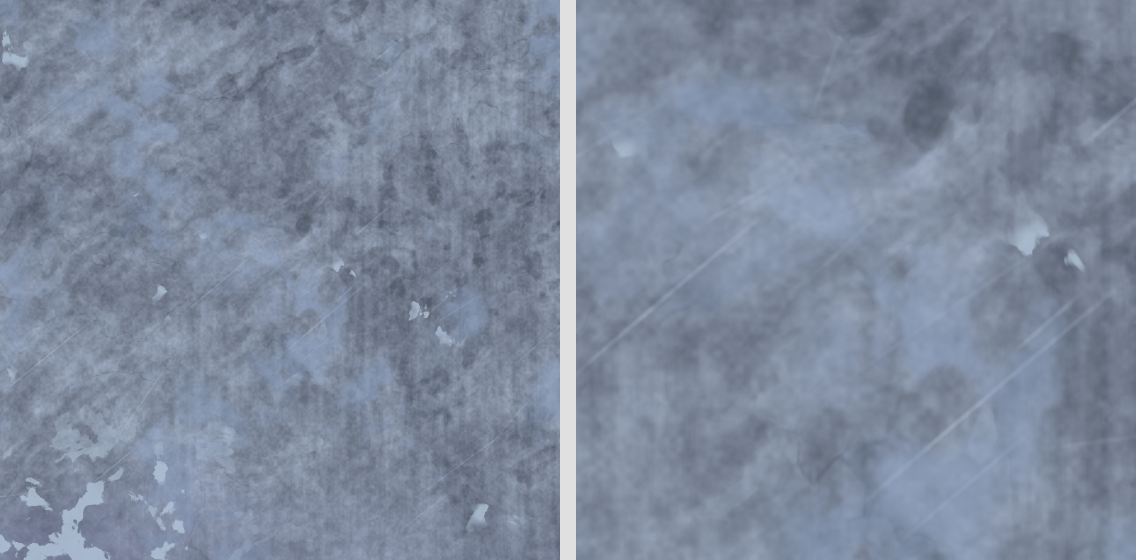
Left: the whole. Right: its middle third, enlarged.
A three.js fragment shader for this texture:

```glsl
varying vec2 vUv;

const vec3 SLATE_DARK = vec3(0.365, 0.400, 0.460);
const vec3 SLATE_LIGHT = vec3(0.592, 0.640, 0.722);
const vec3 BLUE_WASH = vec3(0.550, 0.630, 0.755);
const vec3 VIOLET_WASH = vec3(0.430, 0.455, 0.575);
const vec3 CHALK = vec3(0.700, 0.770, 0.850);

float hash(vec2 p) {
  vec3 q = fract(vec3(p.xyx) * 0.1031);
  q += dot(q, q.yzx + 33.33);
  return fract((q.x + q.y) * q.z);
}

float noise(vec2 p) {
  vec2 cell = floor(p);
  vec2 f = fract(p);
  f = f * f * (3.0 - 2.0 * f);
  float low = mix(hash(cell), hash(cell + vec2(1.0, 0.0)), f.x);
  float high = mix(hash(cell + vec2(0.0, 1.0)), hash(cell + vec2(1.0)), f.x);
  return mix(low, high, f.y);
}

float fbm(vec2 p) {
  float sum = 0.0;
  float amplitude = 0.5;
  for (int i = 0; i < 5; i++) {
    sum += amplitude * noise(p);
    p = mat2(0.8, 0.6, -0.6, 0.8) * p * 2.03 + 17.3;
    amplitude *= 0.5;
  }
  return sum / 0.96875;
}

vec2 rotate(vec2 p, float angle) {
  float c = cos(angle);
  float s = sin(angle);
  return vec2(c * p.x + s * p.y, c * p.y - s * p.x);
}

// Streaky grain, stretched along the given angle
float brushed(vec2 p, float angle, vec2 frequency) {
  return fbm(rotate(p, angle) * frequency + 40.0) - 0.5;
}

float blob(vec2 p, vec2 center, vec2 radius) {
  vec2 d = (p - center) / radius;
  return exp(-dot(d, d));
}

// Thin tapering lines scattered around one main direction
float scratches(vec2 p, float seed, float angle, float spread) {
  float sum = 0.0;
  for (int i = 0; i < 22; i++) {
    vec2 id = vec2(float(i) * 3.7 + 1.0, seed);
    vec2 center = vec2(hash(id), hash(id + 11.0));
    float tilt = angle + spread * (hash(id + 23.0) - 0.5);
    float reach = mix(0.03, 0.17, pow(hash(id + 37.0), 2.0));
    vec2 q = rotate(p - center, tilt);
    q.y += 0.08 * q.x * q.x;
    float line = 1.0 - smoothstep(0.0004, 0.0022, abs(q.y));
    float taper = 1.0 - smoothstep(0.3, 1.0, abs(q.x) / reach);
    sum += line * taper * mix(0.3, 1.0, hash(id + 51.0));
  }
  return min(sum, 1.0);
}

void main() {
  vec2 uv = vUv;
  vec2 warp = vec2(fbm(uv * 6.0 + 3.0), fbm(uv * 6.0 + 61.0)) - 0.5;
  vec2 p = uv + 0.09 * warp;

  // Regions: worn upper right, pale diagonal band, crumbled lower left
  float worn = blob(p, vec2(0.52, 1.0), vec2(0.30, 0.18))
    + blob(p, vec2(0.98, 0.55), vec2(0.22, 0.40))
    + 0.6 * blob(p, vec2(0.66, 0.62), vec2(0.22, 0.24));
  worn = min(worn, 1.0);
  float band = blob(rotate(p - vec2(0.46, 0.58), 0.72), vec2(0.0), vec2(0.34, 0.10));
  float crumbled = blob(p, vec2(0.08, 0.04), vec2(0.24, 0.15));
  float upright = smoothstep(0.35, 0.65, uv.x - 0.4 * uv.y + 0.2 + warp.x);

  // Plaster tone
  float tone = 0.58 - 0.22 * worn + 0.06 * band;
  tone += 0.60 * (fbm(uv * 3.2 + 9.0) - 0.5);
  tone += 0.80 * (fbm(p * 13.0 + 5.0) - 0.5);
  tone += 0.60 * (fbm(uv * 75.0) - 0.5);
  tone += 0.22 * (noise(uv * 230.0) - 0.5);
  tone += mix(0.65, 0.25, upright) * brushed(p, 0.70, vec2(9.0, 60.0));
  tone += mix(0.15, 0.60, upright) * brushed(uv, 1.57, vec2(7.0, 85.0));

  // Dark pits and hairline creases
  float pits = smoothstep(0.56, 0.72, fbm(p * 30.0 + 80.0));
  tone -= pits * (0.12 + 0.30 * worn);
  float crease = 1.0 - smoothstep(0.0, 0.025, abs(fbm(p * 11.0 + 120.0) - 0.5));
  tone -= 0.20 * crease * smoothstep(0.45, 0.65, fbm(uv * 8.0 + 33.0));
  tone += 0.32 * scratches(uv, 5.0, 0.68, 0.25);
  tone += 0.20 * scratches(uv, 19.0, 1.0, 2.0);
  vec3 color = mix(SLATE_DARK, SLATE_LIGHT, clamp(tone, -0.15, 1.15));

  // Cool washes
  float blue = smoothstep(0.50, 0.72, fbm(p * 7.0 + 150.0) + 0.10 * band);
  blue *= smoothstep(0.35, 0.65, fbm(p * 26.0 + 170.0));
  color = mix(color, BLUE_WASH, 0.55 * blue);
  float violet = smoothstep(0.22, 0.0, uv.y + 0.25 * warp.y);
  color = mix(color, VIOLET_WASH, violet * (0.20 + 0.35 * crumbled));

  // Chalky flakes: dense in the corner, rare elsewhere
  float cluster = smoothstep(0.60, 0.74, fbm(uv * 6.5 + 210.0));
  float flakeField = fbm(p * 27.0 + 240.0) + 0.12 * crumbled + 0.07 * cluster;
  float flakes = smoothstep(0.64, 0.71, flakeField);
  color = mix(color, CHALK, flakes * clamp(0.15 + cluster + crumbled, 0.0, 0.8));

  gl_FragColor = vec4(color, 1.0);
}
```
